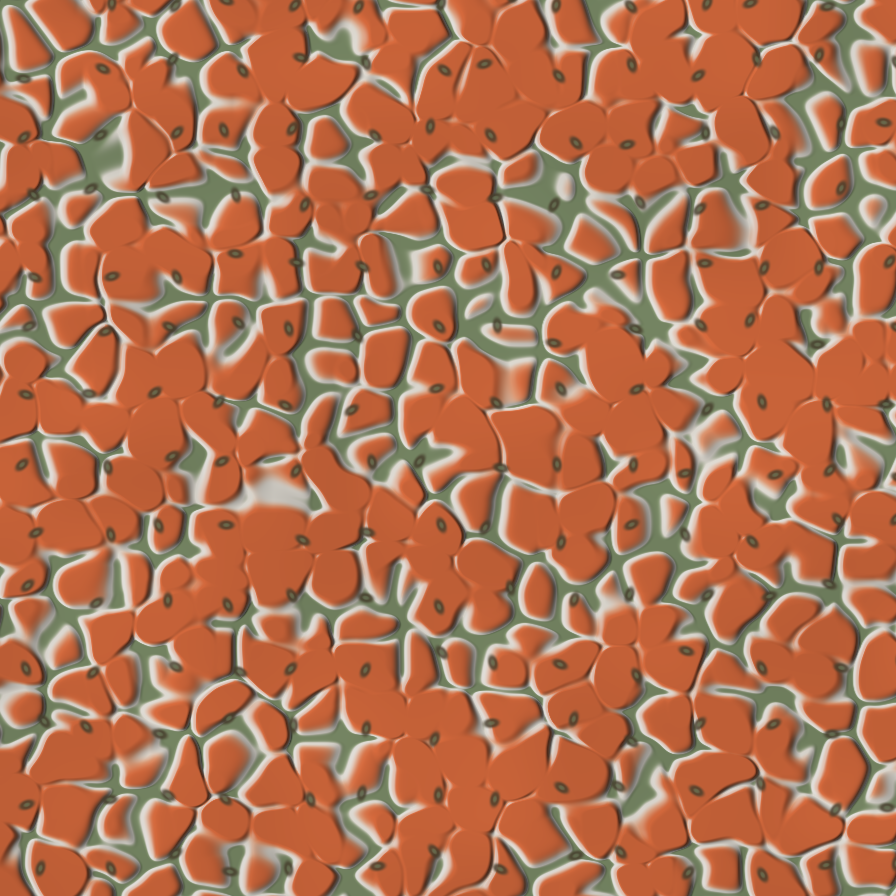
Give the GLSL for this pattern, as a Shadertoy shader.

```glsl
const float CELLS = 18.0;          // grains across the canvas
const float WARP = 0.5;            // bending of the grain outlines
const float TIGHTNESS = 7.5;       // higher gives narrower grooves
const float GROOVE_FLOOR = 0.30;
const float PLATEAU = 0.86;
const float DEEPEN = -0.16;        // range of the noise that cuts
const float BRIDGE = 0.36;         // or bridges the grooves
const float PIT_SCALE = 0.75;      // pits per grain
const vec2 PIT_SIZE = vec2(0.17, 0.10);
const float RELIEF = 0.085;        // strength of the shading
const float SLOPE_STEP = 0.03;
const vec2 LIGHT_TRAVEL = vec2(0.98, -0.18);

const vec3 ORANGE = vec3(0.760, 0.375, 0.215);
const vec3 PEACH = vec3(0.780, 0.560, 0.435);
const vec3 PALE = vec3(0.780, 0.765, 0.735);
const vec3 GREEN = vec3(0.440, 0.500, 0.370);
const vec3 GLOSS = vec3(0.900, 0.890, 0.880);
const vec3 PIT_DARK = vec3(0.270, 0.240, 0.170);

float hash(vec2 p) {
    return fract(sin(dot(p, vec2(127.1, 311.7))) * 43758.5453);
}

vec2 hash2(vec2 p) {
    return vec2(hash(p), hash(p + vec2(37.2, 17.9)));
}

float noise(vec2 p) {
    vec2 i = floor(p), f = fract(p);
    f = f * f * (3.0 - 2.0 * f);
    return mix(mix(hash(i), hash(i + vec2(1, 0)), f.x),
               mix(hash(i + vec2(0, 1)), hash(i + vec2(1, 1)), f.x), f.y);
}

// Smooth cells: 1 inside a grain, 1/2 between two, 1/3 between three
float grainDominance(vec2 p) {
    vec2 cell = floor(p);
    float sum = 0.0, squares = 0.0;
    for (int y = -2; y <= 2; y++)
    for (int x = -2; x <= 2; x++) {
        vec2 id = cell + vec2(x, y);
        vec2 toSeed = id + 0.08 + 0.84 * hash2(id) - p;
        float w = exp(-TIGHTNESS * dot(toSeed, toSeed));
        sum += w;
        squares += w * w;
    }
    return squares / (sum * sum);
}

// Plateaus at 1, groove floors at 0
float height(vec2 p) {
    vec2 bend = vec2(noise(p * 1.1 + 5.3), noise(p * 1.1 + 48.7)) - 0.5;
    float cut = smoothstep(0.28, 0.80, noise(p * 1.2 + 91.4));
    float level = grainDominance(p + WARP * bend) + mix(DEEPEN, BRIDGE, cut);
    return smoothstep(GROOVE_FLOOR, PLATEAU, level);
}

// Small slanted dark spot, one per square of a jittered grid
float pit(vec2 p) {
    vec2 q = p * PIT_SCALE, id = floor(q);
    vec2 d = (fract(q) - 0.3 - 0.4 * hash2(id + 71.0)) / PIT_SCALE;
    float a = 3.14159 * hash(id + 13.0);
    d = mat2(cos(a), -sin(a), sin(a), cos(a)) * d / PIT_SIZE;
    return exp(-dot(d, d));
}

vec3 ramp(float h) {
    vec3 c = mix(GREEN, PALE, smoothstep(0.0, 0.16, h));
    c = mix(c, PEACH, smoothstep(0.22, 0.65, h));
    return mix(c, ORANGE, smoothstep(0.48, 0.95, h));
}

void mainImage(out vec4 fragColor, in vec2 fragCoord) {
    vec2 p = fragCoord / iResolution.y * CELLS;

    // Slope along the light
    float h = height(p);
    float ahead = height(p + LIGHT_TRAVEL * SLOPE_STEP);
    float behind = height(p - LIGHT_TRAVEL * SLOPE_STEP);
    float slope = (ahead - behind) / (2.0 * SLOPE_STEP);

    // Shaded colour with a soft gloss on lit rims
    vec3 color = ramp(h) * (0.96 + 0.08 * noise(p * 0.6));
    color *= clamp(1.0 + RELIEF * slope, 0.40, 1.08);
    color = mix(color, GLOSS, 0.65 * smoothstep(1.0, 5.0, slope));

    // Pits with a greenish heart
    float spot = pit(p);
    color = mix(color, PIT_DARK, 0.8 * smoothstep(0.15, 0.7, spot));
    color = mix(color, GREEN, 0.6 * smoothstep(0.75, 1.0, spot));
    fragColor = vec4(color, 1.0);
}
```
